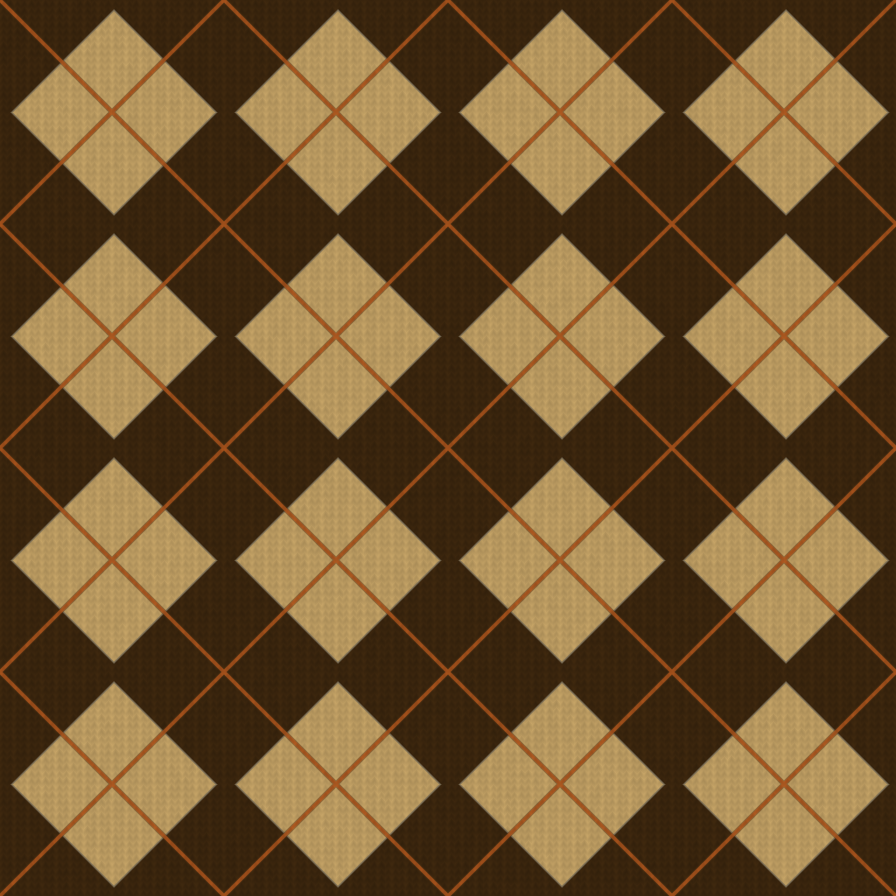
This pattern is drawn by a Shadertoy shader. Its source:

```glsl
const float REPEATS = 4.0;
const float STITCHES = 128.0;
const vec3 GROUND = vec3(0.22, 0.14, 0.05);
const vec3 TAN = vec3(0.715, 0.592, 0.37);
const vec3 OUTLINE = vec3(0.47, 0.43, 0.35);
const vec3 ORANGE = vec3(0.66, 0.32, 0.105);
const vec3 SHADOW = vec3(0.32, 0.20, 0.08);

float hash21(vec2 p) {
    vec3 q = fract(vec3(p.xyx) * 0.1031);
    q += dot(q, q.yzx + 33.33);
    return fract((q.x + q.y) * q.z);
}

// Coverage of the region where dist is negative
float fill(float dist, float blur) {
    return 1.0 - smoothstep(-blur, blur, dist);
}

float diamond(vec2 p, float radius) {
    return (abs(p.x) + abs(p.y) - radius) * 0.70711;
}

// Distance to both diagonals of a unit cell
float diagonals(vec2 p) {
    return abs(abs(p.x) - abs(p.y)) * 0.70711;
}

// Brightness of the knit: slanted stitches, broad ribs and yarn variation
float knit(vec2 uv, float count, float slant) {
    vec2 s = uv * count;
    float side = abs(fract(s.x) - 0.5);
    float row = s.y + slant * side;
    float groove = cos(6.28319 * s.x);
    float loops = cos(6.28319 * row);
    float rib = cos(3.14159 * s.x);
    vec2 id = mod(floor(vec2(s.x, row)), count);
    float yarn = hash21(id) - 0.5;
    return 1.0 + 0.025 * groove + 0.025 * loops + 0.02 * rib + 0.035 * yarn;
}

void mainImage(out vec4 fragColor, in vec2 fragCoord) {
    vec2 uv = fragCoord / iResolution.xy;
    vec2 grid = uv * REPEATS;
    float blur = 0.75 * REPEATS / iResolution.y;

    // Diamonds sit slightly off the centres of the line lattice
    float shape = diamond(fract(grid - vec2(0.009, -0.002)) - 0.5, 0.4565);
    float inside = fill(shape, blur);
    float edge = fill(abs(shape) - 0.0035, blur);
    float stitch = knit(uv, STITCHES, 1.0);
    float ribbed = 1.0 + 1.6 * (stitch - 1.0);

    vec3 color = mix(GROUND * ribbed, TAN * stitch, inside);
    color = mix(color, OUTLINE, 0.75 * edge);

    // Thin crossing lines with a soft dark border
    float line = diagonals(fract(grid) - 0.5);
    color = mix(color, SHADOW, 0.5 * fill(line - 0.0115, blur));
    color = mix(color, ORANGE * stitch, 0.87 * fill(line - 0.0078, blur));

    fragColor = vec4(color, 1.0);
}
```
